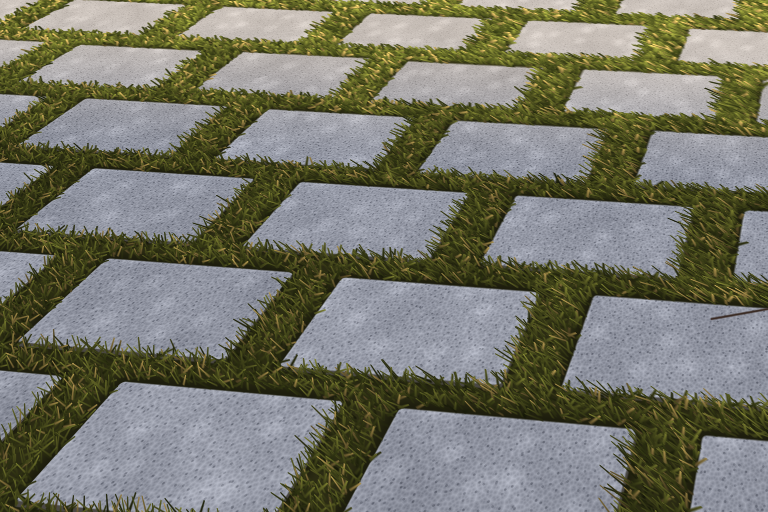
This pattern is drawn by a Shadertoy shader. Its source:

```glsl
// Square concrete pavers in staggered rows with grass joints, seen in perspective.

// Columns project ground (across, away, 1) onto the canvas; one unit is one paver pitch.
const mat3 GROUND_TO_CANVAS = mat3(0.527, -0.0564, -0.032,
                                   0.273, 0.3021, 0.165,
                                   0.234, 0.254, 1.0);
const vec2 PAVER_CENTER = vec2(0.395, 0.61);
const vec2 PAVER_HALF = vec2(0.395, 0.195);
const float LEAN = 0.518;     // sideways slant of the receding joints
const float SQUASH = 0.5;     // foreshortening of the receding axis
const int GRASS_LAYERS = 5;

vec3 hash3(vec2 p) {
    vec3 q = fract(vec3(p.xyx) * vec3(0.1031, 0.1030, 0.0973));
    q += dot(q, q.yxz + 33.33);
    return fract((q.xxy + q.yzz) * q.zyx);
}

// Distance to the nearest scattered point
float cellular(vec2 p) {
    vec2 cell = floor(p);
    float nearest = 2.0;
    for (int y = -1; y <= 1; y++)
    for (int x = -1; x <= 1; x++) {
        vec2 id = cell + vec2(x, y);
        nearest = min(nearest, length(id + hash3(id).xy - p));
    }
    return nearest;
}

// Layered, warped sines from -1 to 1
float waves(vec2 p) {
    float sum = 0.0, weight = 0.5;
    for (int i = 0; i < 4; i++) {
        p += sin(p.yx * 1.3 + float(i)) * 0.6;
        sum += weight * sin(p.x) * sin(p.y);
        p = mat2(1.5, 1.2, -1.2, 1.5) * p;
        weight *= 0.55;
    }
    return sum;
}

float fill(float d, float soft) { return 1.0 - smoothstep(-soft, soft, d); }

vec2 turfFromGround(vec2 g) { return vec2(g.x + LEAN * g.y, g.y * SQUASH); }
vec2 groundFromTurf(vec2 t) { return vec2(t.x - LEAN * t.y / SQUASH, t.y / SQUASH); }

// xy: position inside the paver, zw: paver index; each row shifts by half a pitch
vec4 paverCell(vec2 ground) {
    vec2 s = ground - PAVER_CENTER + 0.5;
    s.x += 0.5 * (floor(s.y) + 1.0);
    vec2 id = floor(s);
    vec2 local = fract(s) - 0.5 + (hash3(id + 40.0).xy - 0.5) * 0.022;
    return vec4(local * vec2(1.0, SQUASH), id);
}

float roundedBox(vec2 p, vec2 halfSize, float radius) {
    vec2 q = abs(p) - halfSize + radius;
    return length(max(q, 0.0)) + min(max(q.x, q.y), 0.0) - radius;
}

float paverDistance(vec2 local) { return roundedBox(local, PAVER_HALF, 0.014); }

// x: distance to the segment, y: position along it
vec2 segment(vec2 p, vec2 a, vec2 b) {
    float h = clamp(dot(p - a, b - a) / dot(b - a, b - a), 0.0, 1.0);
    return vec2(length(p - mix(a, b, h)), h);
}

vec3 concrete(vec4 cell, float edge, float sun) {
    vec3 tone = hash3(cell.zw + 11.0);
    vec2 p = cell.xy + cell.zw * 3.7;
    float detail = 1.0 - 0.65 * sun;
    vec3 color = mix(vec3(0.575, 0.59, 0.64), vec3(0.79, 0.755, 0.725), sun);
    color += (tone.x - 0.5) * 0.045 + 0.045 * waves(p * 11.0 + tone.yz * 6.0);
    color += 0.14 * detail * (cellular(p * 85.0) - 0.47);
    color -= 0.13 * detail * (1.0 - smoothstep(0.06, 0.2, cellular(p * 34.0)));
    color += 0.06 * (1.0 - smoothstep(0.05, 0.35, cellular(p * 6.0)));
    return color + 0.035 * smoothstep(-0.018, -0.004, edge);
}

// Tapered blades, each rooted outside the pavers
vec3 addGrass(vec3 color, vec2 turf, float soft, float sun) {
    float patchLight = 1.0 + 0.22 * waves(turf * 9.0);
    for (int layer = 0; layer < GRASS_LAYERS; layer++) {
        float level = float(layer);
        float density = 22.0 + 3.0 * level;
        vec2 shift = level * vec2(7.3, 3.1);
        vec2 t = turf * density + shift;
        float aa = soft * density;
        for (int y = 1; y >= -1; y--)
        for (int x = -1; x <= 1; x++) {
            vec2 id = floor(t) + vec2(x, y);
            vec3 r = hash3(id + level * 57.0 + 200.0);
            vec2 center = id + 0.5 + (r.xy - 0.5) * 0.8;
            float angle = (r.z - 0.5) * 2.6;
            vec2 reach = vec2(sin(angle), cos(angle)) * mix(0.45, 0.9, r.y);
            vec2 rootGround = groundFromTurf((center - reach - shift) / density);
            if (paverDistance(paverCell(rootGround).xy) < 0.004) continue;

            vec2 blade = segment(t, center - reach, center + reach);
            float width = 0.11 * (1.0 - 0.75 * blade.y);
            float cover = 1.0 - smoothstep(max(width - aa, 0.0), width + aa, blade.x);
            vec3 kind = hash3(id.yx + level * 19.0 + 90.0);
            vec3 green = mix(vec3(0.19, 0.21, 0.07), vec3(0.43, 0.44, 0.17), kind.x);
            green = mix(green, vec3(0.60, 0.51, 0.27), step(0.87, kind.y));
            green *= (0.55 + 0.1 * level) * (0.75 + 0.4 * blade.y) * patchLight;
            color = mix(color, green * (1.0 + 0.45 * sun), cover);
        }
    }
    return color;
}

void mainImage(out vec4 fragColor, in vec2 fragCoord) {
    vec2 canvas = fragCoord / iResolution.y;
    vec3 projected = inverse(GROUND_TO_CANVAS) * vec3(canvas, 1.0);
    vec2 ground = projected.xy / projected.z;
    vec2 turf = turfFromGround(ground);
    float sun = smoothstep(0.66, 0.97, canvas.y + 0.05 * (canvas.x - 0.75));
    float soft = 0.6 * length(fwidth(turf)) + 0.005 * sun;

    // Soil, contact shadow and paver sides
    vec4 cell = paverCell(ground);
    float edge = paverDistance(cell.xy);
    float side = paverDistance(cell.xy + vec2(-0.008, 0.016));
    vec3 color = mix(vec3(0.17, 0.17, 0.075), vec3(0.33, 0.32, 0.13), sun);
    color *= mix(0.65, 1.0, smoothstep(0.0, 0.06, edge));
    color = mix(color, vec3(0.29, 0.28, 0.26), fill(side, soft));

    // Paver tops with a fallen twig
    color = mix(color, concrete(cell, edge, sun), fill(edge, soft));
    float twig = segment(canvas, vec2(1.39, 0.377), vec2(1.52, 0.4)).x;
    color = mix(color, vec3(0.22, 0.16, 0.13), fill(twig - 0.002, 1.0 / iResolution.y));

    if (edge > -0.1) color = addGrass(color, turf, soft, sun);
    fragColor = vec4(clamp(color, 0.0, 1.0), 1.0);
}
```
